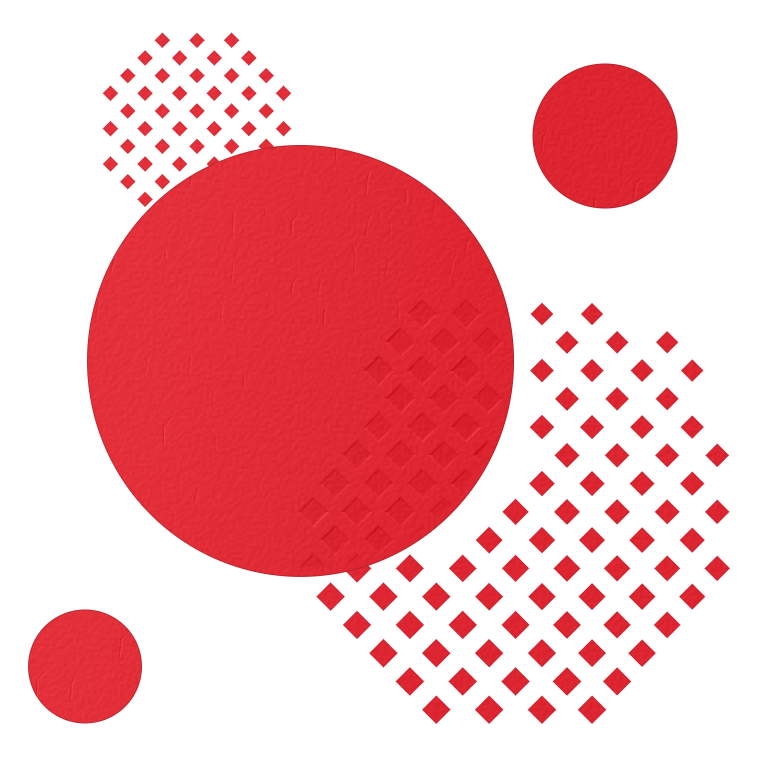
This background is drawn by a WebGL 2 fragment shader. Its source:

```glsl
#version 300 es
precision highp float;

#define RED_LIGHT vec3(0.893, 0.187, 0.226)
#define RED_DARK vec3(0.866, 0.145, 0.190)
#define RIM_SHADE 0.20
#define RIM_WIDTH 0.0022
#define GRAIN 0.035
#define CREASE_LIGHT 0.13
#define CREASE_WIDTH 0.0013
#define CREASE_CELLS 18.0
#define EMBOSS_LIGHT 0.075

uniform vec2 u_resolution;
out vec4 fragColor;

float hash(vec2 p) {
    vec3 q = fract(p.xyx * 0.1031);
    q += dot(q, q.yzx + 33.33);
    return fract((q.x + q.y) * q.z);
}

float noise(vec2 p) {
    vec2 cell = floor(p), f = fract(p);
    f = f * f * (3.0 - 2.0 * f);
    return mix(mix(hash(cell), hash(cell + vec2(1, 0)), f.x),
               mix(hash(cell + vec2(0, 1)), hash(cell + vec2(1, 1)), f.x), f.y);
}

float cover(float d, float px) {
    return clamp(0.5 - d / px, 0.0, 1.0);
}

float diamond(vec2 p, float halfSize) {
    return (abs(p.x) + abs(p.y) - halfSize) * 0.7071;
}

// Nearest staggered lattice point: xy = column and row (downward), zw = offset from it
vec4 lattice(vec2 p, vec2 pitch) {
    vec2 g = p / pitch * vec2(1, -1);
    vec2 id = round(g), rest = g - id;
    if (mod(id.x + id.y, 2.0) > 0.5) {
        if (abs(rest.x) > abs(rest.y)) id.x += rest.x < 0.0 ? -1.0 : 1.0;
        else id.y += rest.y < 0.0 ? -1.0 : 1.0;
    }
    return vec4(id, p - id * pitch * vec2(1, -1));
}

// Octagonal cluster of small diamonds
float smallCluster(vec2 p) {
    vec4 cell = lattice(p - vec2(0.2565, 0.8555), vec2(0.02253, 0.02301));
    vec2 reach = abs(cell.xy - vec2(0, 1));
    bool inside = max(reach.x, reach.y) < 5.5 && reach.x + reach.y < 7.5;
    return inside ? diamond(cell.zw, 0.0100) : 1.0;
}

// Wide cluster of large diamonds, growing toward the lower left
float largeCluster(vec2 p) {
    vec2 q = p - vec2(0.7057, 0.5911);
    vec4 cell = lattice(q, vec2(q.x > 0.0 ? 0.0326 : 0.0344, 0.0368));
    float col = cell.x, row = cell.y;
    float left = row > 8.5 ? row - 18.0 : -max(0.0, row - 6.0);
    left = max(left, -8.0);
    float right = min(min(2.0 + 3.0 * row, row > 4.5 ? 7.0 : 6.0), 16.0 - row);
    bool inside = row > -0.5 && row < 14.5 && col > left - 0.5 && col < right + 0.5;
    float size = clamp(0.0148 + 0.0003 * row - 0.00014 * col, 0.0145, 0.0185);
    return inside ? diamond(cell.zw, size) : 1.0;
}

// Pressed diamonds inside the main disc: shaded floor, dark upper and bright lower edges
float emboss(vec2 p, float px) {
    vec4 cell = lattice(p - vec2(0.6068, 0.5911), vec2(0.0284, 0.0368));
    float row = cell.y;
    float left = max(-7.0, -max(row, min(row + 2.0, 4.0)));
    bool inside = row > -0.5 && row < 9.5 && cell.x > left - 0.5 && cell.x < 1.5;
    if (!inside) return 0.0;
    float d = diamond(cell.zw, 0.0185);
    float edge = exp(-pow(d / 0.0014, 2.0)) * dot(sign(cell.zw), vec2(0.3, -0.7));
    float wear = 0.4 + 0.8 * noise(p * 45.0);
    return edge * wear * EMBOSS_LIGHT - 0.022 * cover(d, px);
}

// Scattered, slightly bent upright creases lit from one side
float creases(vec2 p) {
    vec2 g = p * CREASE_CELLS, base = floor(g);
    float light = 0.0;
    for (int y = -1; y <= 1; y++)
    for (int x = -1; x <= 1; x++) {
        vec2 id = base + vec2(x, y);
        float a = hash(id + 3.0), b = hash(id + 41.0), c = hash(id + 87.0);
        vec2 q = g - id - vec2(a, b);
        float bend = (c - 0.5) * 0.5 * q.y + (a - 0.5) * 2.4 * max(q.y - 0.1, 0.0);
        float s = (q.x - bend) / (CREASE_WIDTH * CREASE_CELLS);
        float len = mix(0.12, 0.42, b);
        float ends = 1.0 - smoothstep(len * 0.6, len, abs(q.y));
        light += step(0.45, c) * ends * s * exp(-s * s) * (0.4 + 0.6 * a);
    }
    return light * CREASE_LIGHT;
}

void main() {
    vec2 p = (gl_FragCoord.xy - 0.5 * u_resolution) / min(u_resolution.x, u_resolution.y) + 0.5;
    float px = 1.0 / min(u_resolution.x, u_resolution.y);

    // Shapes
    float mainDisc = (length((p - vec2(0.3913, 0.5300)) * vec2(1.0115, 1.0)) - 0.2812);
    float upperDisc = length(p - vec2(0.7878, 0.8229)) - 0.0944;
    float lowerDisc = length(p - vec2(0.1107, 0.1322)) - 0.0742;
    float discs = min(mainDisc, min(upperDisc, lowerDisc));
    float diamonds = min(smallCluster(p), largeCluster(p));

    // Paper colour and surface
    float shade = smoothstep(-0.25, 0.30, p.x - 0.3913 - 0.25 * (p.y - 0.53));
    vec3 red = mix(RED_LIGHT, RED_DARK, shade);
    float grain = noise(p * 260.0) - noise(p * 260.0 + vec2(0.5, -0.5));
    float pressed = smoothstep(0.0, 0.08, p.x - p.y + 0.10);
    float light = grain * GRAIN + creases(p) * (1.0 - 0.85 * pressed * step(mainDisc, 0.0));
    light += emboss(p, px) * smoothstep(0.005, 0.018, -mainDisc);

    // Layers
    float rim = RIM_SHADE * smoothstep(-RIM_WIDTH, 0.0, discs);
    vec3 discColor = (red + light) * (1.0 - rim);
    float diamondRim = 0.08 * smoothstep(-RIM_WIDTH, 0.0, diamonds);
    vec3 diamondColor = (red + grain * GRAIN) * (1.0 - diamondRim);
    vec3 color = mix(vec3(1.0), diamondColor, cover(diamonds, px));
    color = mix(color, discColor, cover(discs, px));
    fragColor = vec4(clamp(color, 0.0, 1.0), 1.0);
}
```
